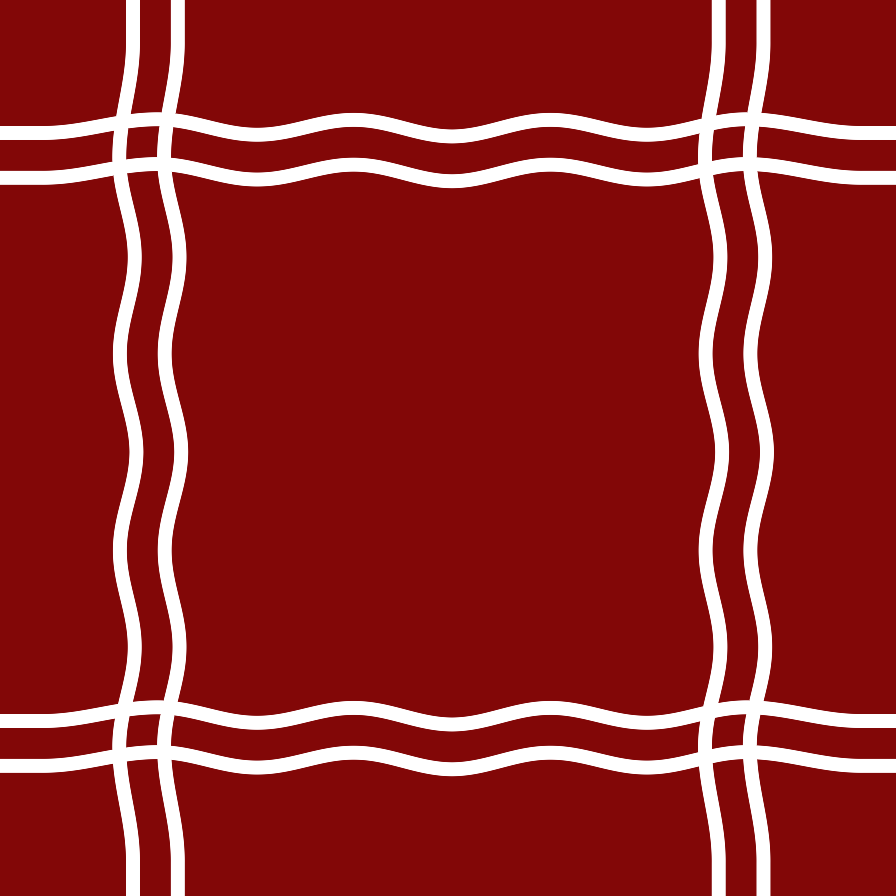
This pattern is drawn by a three.js fragment shader. Its source:

```glsl
varying vec2 vUv;

// Centre of a wavy band: ripples in the middle, straight at both ends
float wave(float along) {
  float u = abs(along - 0.5045) / 0.2188;
  u = min(min(u, 1.5) + 0.84 * max(u - 1.5, 0.0), 2.0);
  float ripple = (0.0091 - 0.00065 * u) * cos(6.28319 * u);
  return 0.1682 - 0.0013 * u + ripple;
}

// Coverage of the repeated pairs of lines that run in one direction
float linePairs(float along, float across, float spacing) {
  float slope = (wave(along + 0.001) - wave(along - 0.001)) / 0.002;
  float offset = across - wave(along);
  offset -= spacing * floor(offset / spacing + 0.5);
  float dist = abs(abs(offset) - 0.025) / sqrt(1.0 + slope * slope);
  float edge = 0.5 * fwidth(vUv.x);
  return 1.0 - smoothstep(-edge, edge, dist - 0.0078);
}

void main() {
  vec2 p = vec2(vUv.x, 1.0 - vUv.y);

  // Two pairs down and two pairs across
  float vertical = linePairs(p.y, p.x, 0.6537);
  float horizontal = linePairs(p.x, p.y, 0.6563);

  vec3 red = vec3(0.51, 0.027, 0.027);
  vec3 white = vec3(1.0);
  gl_FragColor = vec4(mix(red, white, max(vertical, horizontal)), 1.0);
}
```
